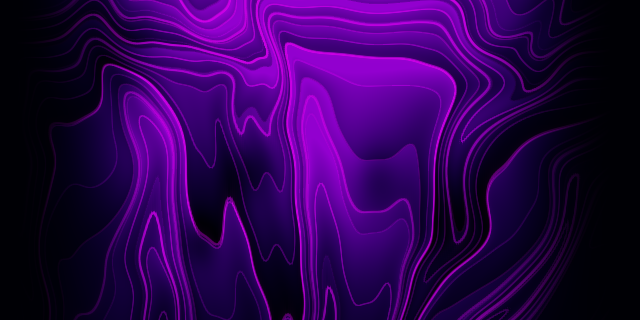
Write a Shadertoy shader that draws this background.

```glsl
// Local rotations of the flow: centre, radius, angle
const vec4 SWIRLS[6] = vec4[6](
    vec4(1.58, 0.40, 0.22, -1.1), vec4(0.80, 0.72, 0.11, 0.7),
    vec4(0.28, 0.34, 0.17, 0.7), vec4(1.46, 0.96, 0.16, 1.2),
    vec4(0.45, 0.68, 0.18, -0.5), vec4(0.72, 0.95, 0.16, -0.6));

// Broad light (positive) and shade (negative): centre, radius, amount
const vec4 LIGHTS[11] = vec4[11](
    vec4(1.06, 0.78, 0.32, 0.32), vec4(0.80, 0.96, 0.26, 0.22),
    vec4(0.48, 0.58, 0.17, 0.34), vec4(1.00, 0.42, 0.18, 0.18),
    vec4(1.33, 0.92, 0.22, 0.22), vec4(0.52, 0.20, 0.09, 0.24),
    vec4(0.78, 0.46, 0.07, -0.24), vec4(0.62, 0.24, 0.06, -0.34),
    vec4(1.42, 0.32, 0.12, -0.30), vec4(1.18, 0.44, 0.07, -0.24),
    vec4(0.36, 0.84, 0.10, -0.24));

float hash(float n) {
    return fract(sin(n * 127.1 + 3.7) * 4375.5);
}

// Height of the paint; its contours are long folded fingers
float flow(vec2 p) {
    for (int i = 0; i < 6; i++) {
        vec4 s = SWIRLS[i];
        vec2 d = p - s.xy;
        float a = s.w * exp(-dot(d, d) / (s.z * s.z));
        p = s.xy + mat2(cos(a), sin(a), -sin(a), cos(a)) * d;
    }
    for (float i = 1.0; i < 5.0; i++)
        p += 0.024 / i * sin(p.yx * i * 6.5 + vec2(i, 2.3 * i));

    // Fingers stand upright in the middle and lean outward on both sides
    float lean = mix(-0.22, 0.7, smoothstep(0.9, 1.7, p.x));
    float x = p.x - lean * (p.y - 0.4);
    float narrow = exp(-pow((x - 0.8) / 0.16, 2.0));
    float folds = 0.12 * sin(9.0 * x + 1.0) + 0.065 * sin(23.0 * x + 0.6)
                + 0.018 * sin(37.0 * x) + 0.03 * narrow * cos(48.0 * x);

    // Strands bend over into level waves near the top
    float rise = p.y - 0.14 * exp(-pow((p.x - 1.05) / 0.25, 2.0));
    float top = smoothstep(0.58, 1.02, rise);
    return 0.2 * p.y + folds * (1.0 - 0.4 * top) + 0.75 * top * (rise - 0.5);
}

// Band shade in x, distance to the nearest band edge in y, edge strength in z
vec3 bands(float k) {
    float slope = max(fwidth(k) * iResolution.y, 0.001);
    float id = floor(k), f = k - id;
    float soft = clamp(1.2 * fwidth(k), 0.001, 0.5);
    float shade = mix(hash(id), hash(id + 1.0), smoothstep(1.0 - soft, 1.0, f));
    float edge = min(f, 1.0 - f) / slope;
    return vec3(shade + 0.4 * (f - 0.5), edge, hash(floor(k + 0.5) + 40.0));
}

void mainImage(out vec4 fragColor, in vec2 fragCoord) {
    // Canvas units: height 1, design width 2
    vec2 p = fragCoord / iResolution.y;
    p.x += 1.0 - 0.5 * iResolution.x / iResolution.y;

    float height = flow(p);
    vec3 wide = bands(height * 8.0);
    vec3 fine = bands(height * 22.0 + 0.3);

    // Light map and dark borders
    float light = 0.39 + 0.14 * p.y;
    for (int i = 0; i < 11; i++) {
        vec2 d = (p - LIGHTS[i].xy) * vec2(1.0, 0.75) / LIGHTS[i].z;
        light += LIGHTS[i].w * exp(-dot(d, d));
    }
    float border = smoothstep(0.04, 0.55, p.x) * (1.0 - smoothstep(1.42, 1.92, p.x));
    border *= mix(0.75, 1.0, smoothstep(-0.1, 0.4, p.y));

    // Paint layers from black through indigo to violet
    float tone = light + 0.40 * (wide.x - 0.5) + 0.24 * (fine.x - 0.5);
    tone = clamp(tone * border, 0.0, 1.02);
    vec3 color = vec3(0.55 * tone * tone, 0.0, 0.02 + 0.77 * pow(tone, 1.3));

    // Glowing seams between the layers
    float pixel = 1.0 / iResolution.y;
    float thin = 1.0 - smoothstep(0.0006, 0.0008 + 0.8 * pixel, fine.y);
    float bold = 1.0 - smoothstep(0.0014, 0.0018 + 0.9 * pixel, wide.y);
    float halo = exp(-wide.y / 0.007);
    float seam = 0.75 * thin * fine.z + bold * (0.35 + 0.65 * wide.z) + 0.15 * halo;
    seam *= border * (0.42 + 0.6 * clamp(light, 0.0, 1.0));
    color = mix(color, vec3(0.80, 0.0, 0.90), clamp(seam, 0.0, 0.95));

    fragColor = vec4(color, 1.0);
}
```
